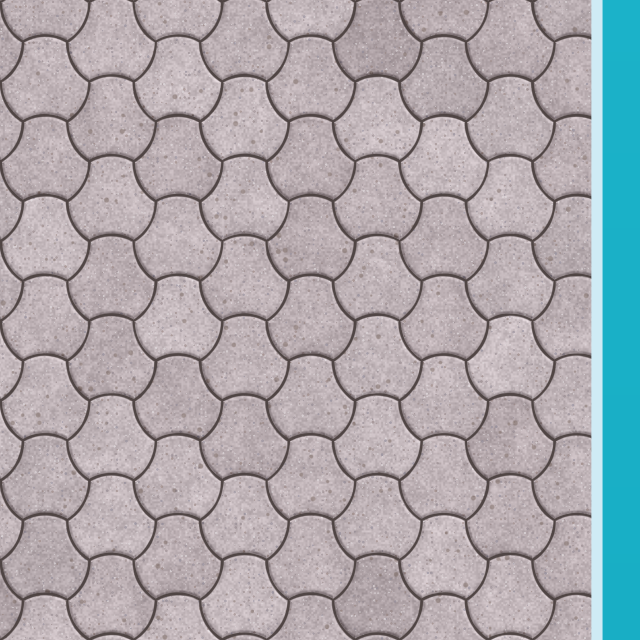
Write a three.js fragment shader that draws this texture.

```glsl
// Interlocking bell-shaped concrete pavers with dark joints, bordered by a pale strip and a teal band.
varying vec2 vUv;

float hash(vec2 p) {
  vec3 q = fract(vec3(p.xyx) * 0.1031);
  q += dot(q, q.yzx + 33.33);
  return fract((q.x + q.y) * q.z);
}

float noise(vec2 p) {
  vec2 i = floor(p), f = fract(p);
  f = f * f * (3.0 - 2.0 * f);
  return mix(mix(hash(i), hash(i + vec2(1.0, 0.0)), f.x),
             mix(hash(i + vec2(0.0, 1.0)), hash(i + 1.0), f.x), f.y);
}

// Keeps the larger distance in z, with its outward normal in xy
vec3 cut(vec3 a, vec3 b) {
  return a.z > b.z ? a : b;
}

vec3 circle(vec2 p) {
  float r = length(p);
  return vec3(p / max(r, 0.001), r - 1.0);
}

// Unit circle with the upper side and lower neighbours' circles removed
vec3 paver(vec2 p) {
  vec3 shape = circle(p);
  shape = cut(shape, -circle(p - vec2(-1.5, 0.866)));
  shape = cut(shape, -circle(p - vec2(1.5, 0.866)));
  return cut(shape, -circle(p + vec2(0.0, 1.732)));
}

// Scattered aggregate: coverage in x, random tone in y
vec2 speckle(vec2 p, float density) {
  vec2 cell = floor(p);
  vec2 center = 0.3 + 0.4 * vec2(hash(cell + 11.0), hash(cell + 47.0));
  float radius = mix(0.12, 0.3, hash(cell + 83.0));
  float dotMask = 1.0 - smoothstep(radius - 0.1, radius + 0.1, length(fract(p) - center));
  return vec2(dotMask * step(hash(cell + 5.0), density), hash(cell + 29.0));
}

vec3 stone(vec2 uv, vec2 id) {
  vec3 color = mix(vec3(0.725, 0.675, 0.69), vec3(0.785, 0.74, 0.755), hash(id + 20.0));
  color -= 0.05 * smoothstep(0.8, 0.95, hash(id + 61.0));

  // Cloudy staining and fine grain
  color += 0.06 * (noise(uv * 22.0 + id * 7.0) - 0.5);
  color += 0.05 * (noise(uv * 95.0) - 0.5);
  color += 0.12 * (noise(uv * 330.0) - 0.5);

  // Pale grains, dark or rusty grains, and rare larger pits
  vec2 pale = speckle(uv * 170.0, 0.3);
  vec2 dark = speckle(uv * 140.0 + 300.0, 0.25);
  vec2 pit = speckle(uv * 75.0 + 700.0, 0.06);
  color = mix(color, vec3(0.88, 0.86, 0.87), pale.x * pale.y * 0.7);
  color = mix(color, mix(vec3(0.58, 0.49, 0.46), vec3(0.54, 0.53, 0.60), dark.y), dark.x * 0.5);
  return mix(color, vec3(0.48, 0.41, 0.38), pit.x * 0.5);
}

vec3 paving(vec2 uv) {
  vec2 p = vec2((uv.x - 0.0703) * 14.445, uv.y * 13.9);

  // Find the paver that owns this point among nearby staggered columns
  vec3 edge = vec3(0.0, 0.0, 9.0);
  vec2 id = vec2(0.0);
  float column = floor(p.x / 1.5 + 0.5);
  for (int i = -1; i <= 1; i++) {
    float col = column + float(i);
    float shift = 0.5 * mod(col, 2.0);
    float row = floor(p.y / 1.732 - shift + 0.5);
    for (int j = -1; j <= 1; j++) {
      vec2 tile = vec2(col, row + float(j));
      vec3 d = paver(p - vec2(tile.x * 1.5, (tile.y + shift) * 1.732));
      if (d.z < edge.z) {
        edge = d;
        id = tile;
      }
    }
  }

  // Rounded rim lit from the upper right
  float inside = -edge.z;
  float lit = dot(edge.xy, vec2(0.5, 0.86));
  float rim = smoothstep(0.02, 0.05, inside) * (1.0 - smoothstep(0.05, 0.11, inside));
  vec3 color = stone(uv, id + 30.0);
  color += rim * (lit > 0.0 ? 0.09 * lit : 0.2 * lit);
  color -= 0.03 * (1.0 - smoothstep(0.04, 0.25, inside));

  // Dark joint, slightly worn in width
  float width = 0.028 + 0.012 * (noise(uv * 60.0) - 0.5) - 0.006 * lit;
  float joint = 1.0 - smoothstep(width - 0.016, width + 0.02, inside);
  return mix(color, vec3(0.29, 0.25, 0.245), joint * 0.95);
}

void main() {
  vec3 color = paving(vUv);
  vec3 teal = vec3(0.10, 0.69, 0.78) + 0.015 * (vUv.y - 0.5);
  color = mix(color, vec3(0.81, 0.92, 0.96), smoothstep(0.9228, 0.9252, vUv.x));
  color = mix(color, teal, smoothstep(0.9403, 0.9427, vUv.x));
  gl_FragColor = vec4(color, 1.0);
}
```
